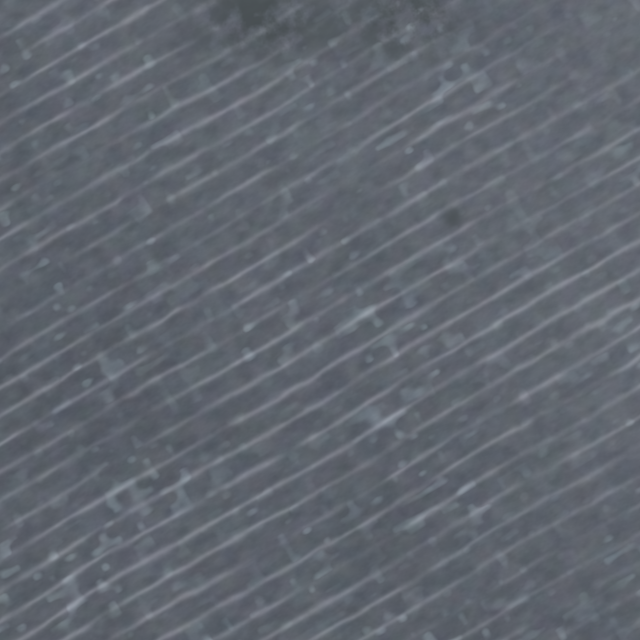
This texture is drawn by a Shadertoy shader. Its source:

```glsl
// Worn slate-grey surface with fine, broken, pale diagonal ridges and blurry flecks.
#define LINES_DOWN 22.0
#define SLOPE 0.59
#define PHASE 0.70
#define LINE_WIDTH 0.0044
#define WOBBLE 0.0042
#define LINE_GAIN 0.122
#define GRAIN_GAIN 0.085
#define FLECK_GAIN 0.10
#define BASE_COLOR vec3(0.345, 0.367, 0.400)
#define LINE_TINT vec3(1.02, 0.98, 1.00)
#define FLECK_TINT vec3(0.90, 1.04, 1.04)
#define STAIN_COLOR vec3(0.275, 0.300, 0.310)

float hash(vec2 p) {
    vec3 q = fract(vec3(p.xyx) * 0.1031);
    q += dot(q, q.yzx + 33.33);
    return fract((q.x + q.y) * q.z);
}

// Smooth value noise in 0..1
float noise(vec2 p) {
    vec2 i = floor(p), f = fract(p);
    f = f * f * (3.0 - 2.0 * f);
    return mix(mix(hash(i), hash(i + vec2(1, 0)), f.x),
               mix(hash(i + vec2(0, 1)), hash(i + vec2(1, 1)), f.x), f.y);
}

float fbm(vec2 p) {
    float sum = 0.0, amp = 0.5;
    for (int i = 0; i < 4; i++) {
        sum += amp * noise(p);
        p = mat2(0.8, 0.6, -0.6, 0.8) * p * 2.03 + 17.1;
        amp *= 0.5;
    }
    return sum / 0.9375;
}

// Soft round spot, 1 at its centre
float spot(vec2 p, vec2 center, vec2 radius) {
    vec2 d = (p - center) / radius;
    return exp(-dot(d, d));
}

void mainImage(out vec4 fragColor, in vec2 fragCoord) {
    vec2 uv = fragCoord / iResolution.xy;

    // Axes along and across the ridges
    vec2 along = normalize(vec2(1.0, SLOPE));
    vec2 across = vec2(-along.y, along.x);
    vec2 q = vec2(dot(uv, along), dot(uv, across)) + 3.0;

    // Ridges, slightly bent, each with its own breaks
    float bend = WOBBLE * (noise(q * vec2(32.0, 40.0)) - 0.5)
               + 2.5 * WOBBLE * (noise(q * 5.0 + 9.0) - 0.5);
    float row = (uv.y - SLOPE * uv.x + bend) * LINES_DOWN - PHASE + 0.5;
    float id = floor(row);
    float dist = (fract(row) - 0.5) * along.x / LINES_DOWN;
    float width = LINE_WIDTH * mix(0.75, 1.3, noise(vec2(q.x * 25.0, id * 5.7 + 80.0)));
    float ridge = exp(-dist * dist / (width * width));
    float breaks = smoothstep(0.12, 0.60, noise(vec2(q.x * 13.0, id * 7.3 + 200.0)));
    float patches = smoothstep(0.25, 0.55, fbm(uv * 6.0 + 31.0));
    float strength = mix(0.25, 1.0, breaks) * mix(0.4, 1.0, patches);

    // Areas where the ridges are rubbed away
    float rubbed = 0.75 * spot(uv, vec2(0.95, 0.06), vec2(0.24, 0.24))
                 + 0.70 * spot(uv, vec2(0.93, 0.96), vec2(0.24, 0.17))
                 + 0.60 * spot(uv, vec2(0.55, 0.98), vec2(0.25, 0.09))
                 + 0.70 * spot(uv, vec2(0.54, 0.67), vec2(0.06, 0.10))
                 + 0.60 * spot(uv, vec2(0.02, 0.52), vec2(0.09, 0.05));
    strength *= 1.0 - min(rubbed, 0.9);

    // Base tone: paler toward the upper right, with soft grain
    vec3 color = BASE_COLOR + 0.032 * smoothstep(0.5, 1.7, uv.x + uv.y);
    color += 0.035 * (fbm(uv * 5.0 + 3.0) - 0.5);
    color += GRAIN_GAIN * (fbm(q * vec2(48.0, 75.0)) - 0.47);
    vec3 hue = vec3(noise(uv * 45.0), noise(uv * 45.0 + 40.0), noise(uv * 45.0 + 90.0));
    color += 0.014 * (hue - 0.5);

    // Pale flecks, gathered in loose clusters
    float fleck = smoothstep(0.64, 0.96, noise(q * vec2(50.0, 72.0) + 60.0));
    fleck *= mix(0.35, 1.0, smoothstep(0.4, 0.65, fbm(uv * 8.0 + 70.0)));
    color += FLECK_GAIN * fleck * FLECK_TINT;
    color += LINE_GAIN * ridge * strength * LINE_TINT;

    // Mottled dark stains near the top and one small dark pit
    float stain = spot(uv, vec2(0.41, 0.97), vec2(0.10, 0.06))
                + spot(uv, vec2(0.64, 0.97), vec2(0.08, 0.06));
    stain *= smoothstep(0.25, 0.70, fbm(uv * 38.0 + 11.0));
    stain += 0.7 * spot(uv, vec2(0.708, 0.658), vec2(0.015, 0.018));
    color = mix(color, STAIN_COLOR, clamp(stain, 0.0, 0.85));

    fragColor = vec4(clamp(color, 0.0, 1.0), 1.0);
}
```
